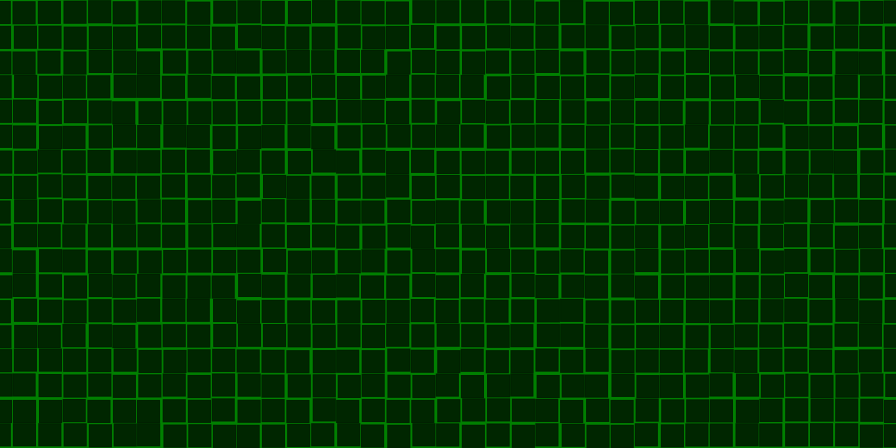
Give the GLSL for this pattern, as a WebGL 2 fragment shader.

```glsl
#version 300 es
precision highp float;
// Grid of dark green square tiles, each nudged at random, over bright green grout.

uniform vec2 u_resolution;
out vec4 outColor;

const float ROWS = 18.0;                      // tiles down the canvas (36 across at 2:1)
const vec2 GRID_SHIFT = vec2(0.5, 0.0);       // joints start half a tile in from the left
const float GAP = 0.070;                      // mean joint width, in tiles
const float JITTER = 0.033;                   // largest nudge of a tile, in tiles
const float RIM = 0.05;                       // width of the darker tile edge, in tiles
const vec3 TILE_COLOR = vec3(0.0, 0.15, 0.0);
const vec3 RIM_COLOR = vec3(0.0, 0.13, 0.0);
const vec3 GROUT_COLOR = vec3(0.0, 0.50, 0.0);

// Two random values in 0..1 per cell
vec2 hash22(vec2 p) {
    vec3 q = fract(vec3(p.xyx) * vec3(0.1031, 0.1030, 0.0973));
    q += dot(q, q.yzx + 33.33);
    return fract((q.xx + q.yz) * q.zy);
}

// Nudge of one tile, weighted towards the extremes
vec2 tileOffset(vec2 cell) {
    vec2 r = smoothstep(0.0, 1.0, hash22(cell + 57.0));
    return (r * 2.0 - 1.0) * JITTER;
}

void main() {
    vec2 p = gl_FragCoord.xy / u_resolution.y * ROWS + GRID_SHIFT;
    float pixel = ROWS / u_resolution.y;
    vec2 home = floor(p);
    float halfSide = 0.5 * (1.0 - GAP);

    // Sum the coverage of nearby tiles so that joints thinner than a pixel stay visible
    float coverage = 0.0;
    vec3 tileSum = vec3(0.0);
    for (int j = -1; j <= 1; j++) {
        for (int i = -1; i <= 1; i++) {
            vec2 cell = home + vec2(i, j);
            vec2 inset = halfSide - abs(p - cell - 0.5 - tileOffset(cell));
            vec2 cover = clamp(inset / pixel + 0.5, 0.0, 1.0);
            float weight = cover.x * cover.y;

            // Slightly darker edge around the flat middle
            float depth = min(inset.x, inset.y);
            float middle = smoothstep(-0.5 * pixel, 0.5 * pixel, depth - RIM);
            tileSum += weight * mix(RIM_COLOR, TILE_COLOR, middle);
            coverage += weight;
        }
    }

    // Grout fills whatever the tiles leave open
    vec3 color = tileSum / max(coverage, 1.0) + GROUT_COLOR * max(1.0 - coverage, 0.0);
    outColor = vec4(color, 1.0);
}
```
